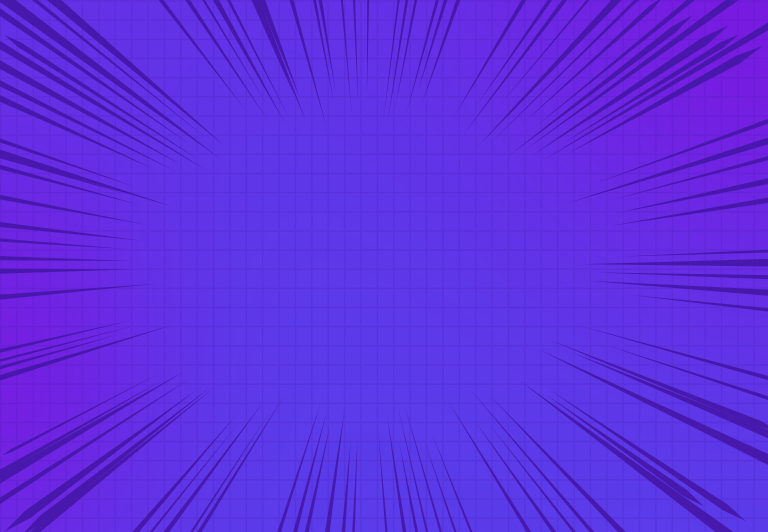
Write a Shadertoy shader that draws this background.

```glsl
// Violet backdrop with a faint grid and dark speed lines around an open oval.
// Soft glows tint the base; each fan of lines is a loop of hashed wedges that
// start on the oval, point away from its centre and widen outwards.

const vec3 BLUE = vec3(0.352, 0.235, 0.918);
const vec3 PURPLE = vec3(0.470, 0.105, 0.880);
const vec3 INK = vec3(0.275, 0.090, 0.665);

// Fans of lines: middle angle and half spread, in degrees
const int FAN_COUNT = 22;
const vec2 FANS[FAN_COUNT] = vec2[FAN_COUNT](
    vec2(-2, 5), vec2(14, 7), vec2(31, 3), vec2(37.5, 2), vec2(50, 10),
    vec2(77, 8), vec2(97, 9), vec2(112, 1), vec2(122, 6), vec2(142, 4),
    vec2(151, 5), vec2(163, 2.5), vec2(177, 9), vec2(195, 3), vec2(210, 3),
    vec2(218, 2), vec2(234, 6), vec2(260, 9), vec2(284, 10), vec2(308, 7),
    vec2(325, 2), vec2(339, 6));

float hash(vec2 p) {
    vec3 q = fract(vec3(p.xyx) * 0.1031);
    q += dot(q, q.yzx + 33.33);
    return fract((q.x + q.y) * q.z);
}

// Coverage of one wedge leaving the oval at the given angle
float speedLine(vec2 p, float angle, float slope, vec2 seed, float pixel) {
    vec2 dir = vec2(cos(angle), sin(angle));
    float along = dot(p, dir);
    float across = abs(p.x * dir.y - p.y * dir.x);
    float tip = mix(0.92, 1.2, hash(seed + 7.0)) / length(dir / vec2(0.423, 0.282));
    float end = mix(0.74, 1.15, hash(seed + 19.0));
    float halfWidth = min(slope * (along - tip), 0.15 * (end - along));
    float inside = min(0.5 + (halfWidth - across) / pixel, 2.0 * halfWidth / pixel);
    return clamp(inside, 0.0, 1.0);
}

float speedLines(vec2 p, float pixel) {
    float ink = 0.0;
    for (int i = 0; i < FAN_COUNT; i++) {
        float spread = FANS[i].y;
        int count = 3 + int(spread * 0.4);
        for (int j = 0; j < count; j++) {
            vec2 seed = vec2(i, j) * 3.7 + 1.3;
            float jitter = 0.7 * (hash(seed) - 0.5);
            float offset = 2.0 * (float(j) + 0.5 + jitter) / float(count) - 1.0;
            float angle = radians(FANS[i].x + spread * offset);
            // Tight fans get broader wedges that merge into one blade
            float slope = mix(0.007, 0.018, hash(seed + 3.0)) * (1.0 + 0.7 / spread);
            ink = max(ink, speedLine(p, angle, slope, seed, pixel));
        }
    }
    return ink;
}

float grid(vec2 p, float pixel) {
    vec2 cell = vec2(0.0308, 0.0360);
    vec2 fromLine = abs(fract(p / cell + 0.5) - 0.5) * cell;
    vec2 line = 1.0 - smoothstep(0.0, 0.0008 + pixel, fromLine);
    return max(line.x, line.y);
}

void mainImage(out vec4 fragColor, in vec2 fragCoord) {
    float pixel = 1.0 / iResolution.y;
    float aspect = iResolution.x / iResolution.y;
    vec2 p = fragCoord * pixel;

    // Purple glows on the left edge and in the upper right corner
    vec2 left = (p - vec2(0.0, 0.28)) / vec2(0.30, 0.46);
    vec2 right = (p - vec2(aspect, 0.93)) / vec2(0.48, 0.55);
    float glow = 0.85 * exp(-dot(left, left)) + 0.75 * exp(-dot(right, right));
    glow += 0.28 * p.y * p.y;
    vec3 color = mix(BLUE, PURPLE, clamp(glow, 0.0, 1.0));

    // Grid counted from the upper left corner
    color = mix(color, INK, 0.2 * grid(vec2(p.x - 0.001, 0.998 - p.y), pixel));

    // Speed lines around the centre of the oval
    vec2 center = vec2(0.475 * aspect, 0.5);
    color = mix(color, INK, 0.95 * speedLines(p - center, pixel));

    fragColor = vec4(color, 1.0);
}
```
